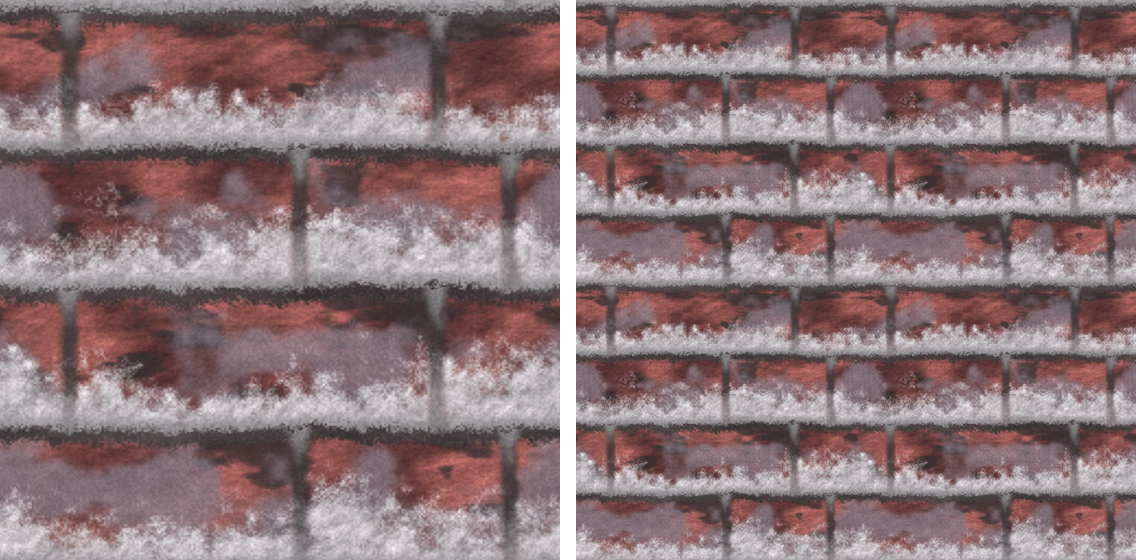
Left: one tile. Right: repeated 2 by 2.
A Shadertoy shader for this texture:

```glsl
// Weathered red brick wall: four staggered courses with pale frost on the lower half of each brick.

const float COURSES = 4.0;
const vec3 BRICK_DARK = vec3(0.35, 0.20, 0.20);
const vec3 BRICK_LIGHT = vec3(0.64, 0.37, 0.35);
const vec3 SOOT = vec3(0.24, 0.21, 0.215);
const vec3 HAZE = vec3(0.54, 0.49, 0.54);
const vec3 FROST = vec3(0.755, 0.735, 0.755);
const vec3 MORTAR = vec3(0.56, 0.55, 0.56);

float hash(vec2 cell, float seed) {
    return fract(sin(dot(cell, vec2(127.1, 311.7)) + seed * 17.3) * 43758.5453);
}

// Value noise that wraps on the unit square.
float noise(vec2 uv, vec2 period, float seed) {
    vec2 p = uv * period;
    vec2 cell = floor(p);
    vec2 f = fract(p);
    f = f * f * (3.0 - 2.0 * f);
    vec2 a = mod(cell, period);
    vec2 b = mod(cell + 1.0, period);
    return mix(mix(hash(a, seed), hash(vec2(b.x, a.y), seed), f.x),
               mix(hash(vec2(a.x, b.y), seed), hash(b, seed), f.x), f.y);
}

float fbm(vec2 uv, vec2 period, float seed) {
    float sum = 0.0;
    float amplitude = 0.52;
    for (int i = 0; i < 5; i++) {
        sum += amplitude * noise(uv, period, seed + float(i));
        period *= 2.0;
        amplitude *= 0.5;
    }
    return sum;
}

// Slope of the noise toward the upper left light.
float relief(vec2 uv, vec2 period, float seed) {
    vec2 toLight = vec2(-0.003, 0.004);
    return fbm(uv, period, seed) - fbm(uv + toLight, period, seed);
}

// Horizontal distance to the nearest upright joint of a course.
float jointDistance(float x, float course) {
    vec2 joints = mod(course, 2.0) < 0.5 ? vec2(0.124, 0.781) : vec2(0.537, 0.910);
    vec2 d = abs(fract(x - joints + 0.5) - 0.5);
    return min(d.x, d.y);
}

vec3 brickColor(vec2 uv, float v) {
    float tone = fbm(uv, vec2(7.0, 12.0), 3.0);
    vec3 color = mix(BRICK_DARK, BRICK_LIGHT, smoothstep(0.28, 0.70, tone));
    color *= 1.0 + 1.5 * relief(uv, vec2(14.0, 26.0), 11.0);

    // Dark chipped hollows, mostly in the upper half.
    float chips = fbm(uv + 0.02 * tone, vec2(8.0, 20.0), 21.0) - 0.13 * v;
    color = mix(color, SOOT * 0.9, 0.8 * smoothstep(0.53, 0.66, chips));

    // Thin mineral bloom.
    float bloom = fbm(uv, vec2(6.0, 8.0), 31.0) + 0.28 * (v - 0.4);
    return mix(color, HAZE, 0.75 * smoothstep(0.47, 0.67, bloom));
}

void mainImage(out vec4 fragColor, in vec2 fragCoord) {
    vec2 uv = fragCoord / iResolution.xy;
    float broad = fbm(uv, vec2(5.0, 6.0), 41.0) - 0.5;
    float fine = fbm(uv, vec2(40.0), 51.0) - 0.5;
    float grain = noise(uv, vec2(256.0), 61.0) - 0.5;

    // Course layout, with v running from the top of a brick to its foot.
    float t = (1.0 - uv.y) * COURSES - 0.08 + 0.09 * broad + 0.10 * fine;
    float course = floor(t);
    float v = t - course;
    float d = jointDistance(uv.x + 0.012 * fine + 0.008 * broad, course);
    float joint = 1.0 - smoothstep(0.006, 0.023, d);

    vec3 color = brickColor(uv, v);

    // Shadowed joints, lighter toward the foot.
    vec3 jointColor = mix(SOOT, MORTAR * 0.88, smoothstep(0.5, 0.95, v));
    color = mix(color, jointColor, 0.85 * joint);

    // Frost gathered on the lower part of each course.
    float frostLine = v + 0.55 * broad + 0.35 * fine + 0.10 * grain;
    float frost = smoothstep(0.46, 0.76, frostLine) * (1.0 - 0.65 * joint);
    vec3 frostColor = FROST * (1.0 + 0.9 * relief(uv, vec2(32.0), 71.0) + 0.22 * fine);
    color = mix(color, frostColor, 0.95 * frost);

    // Grey ledge falling into the dark line under each course.
    float ledge = smoothstep(0.86, 0.97, v) + 1.0 - smoothstep(0.02, 0.10, v);
    color = mix(color, MORTAR * 0.92, 0.75 * clamp(ledge, 0.0, 1.0));
    float fromLine = abs(fract(v - 0.035 + 0.5) - 0.5) + 0.05 * grain;
    float line = 1.0 - smoothstep(0.015, 0.085, fromLine);
    color = mix(color, SOOT, line * clamp(0.85 + 0.9 * broad, 0.0, 1.0));

    // Pale mortar spilling into the tops of the joints.
    float spill = 1.0 - smoothstep(0.008, 0.032, d + 0.05 * v);
    spill *= 1.0 - smoothstep(0.08, 0.32, v + 0.2 * fine);
    color = mix(color, MORTAR, 0.8 * spill);

    color *= 1.0 + 0.16 * grain + 0.22 * fine;
    fragColor = vec4(clamp(color, 0.0, 1.0), 1.0);
}
```
